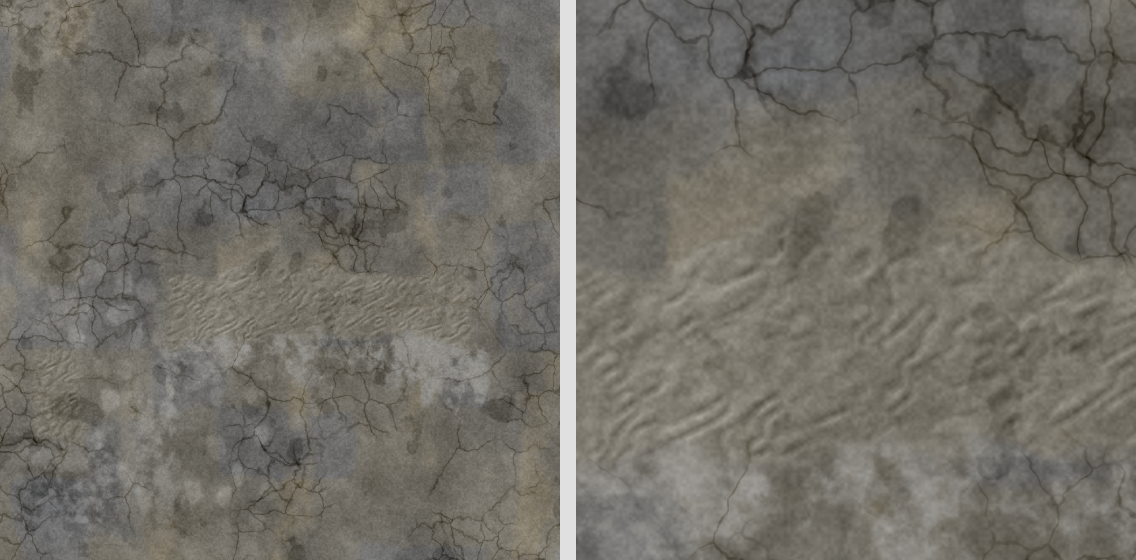
Left, the full canvas; right, a detail of the centre.
Reproduce this texture procedurally as a WebGL 2 fragment shader.

```glsl
#version 300 es
precision highp float;
// Weathered concrete wall: patched panels, rough render band, lime drips, stains and cracks.
uniform vec2 u_resolution;
out vec4 outColor;

vec2 hash2(vec2 p) {
    vec3 q = fract(p.xyx * vec3(0.1031, 0.1030, 0.0973));
    q += dot(q, q.yzx + 33.33);
    return fract((q.xx + q.yz) * q.zy);
}

float noise(vec2 p) {
    vec2 i = floor(p), f = fract(p);
    f = f * f * (3.0 - 2.0 * f);
    return mix(mix(hash2(i).x, hash2(i + vec2(1, 0)).x, f.x),
               mix(hash2(i + vec2(0, 1)).x, hash2(i + vec2(1, 1)).x, f.x), f.y);
}

float fbm(vec2 p) {
    float sum = 0.0, amp = 0.5;
    for (int i = 0; i < 5; i++) {
        sum += amp * noise(p);
        p = mat2(1.6, 1.2, -1.2, 1.6) * p + 7.3;
        amp *= 0.5;
    }
    return sum / 0.97;
}

// Value noise with tight transitions: soft-edged rectangular panels.
float panels(vec2 p) {
    vec2 i = floor(p), f = smoothstep(0.32, 0.68, fract(p));
    return mix(mix(hash2(i).y, hash2(i + vec2(1, 0)).y, f.x),
               mix(hash2(i + vec2(0, 1)).y, hash2(i + vec2(1, 1)).y, f.x), f.y);
}

// x: distance to nearest cell centre, y: distance to cell border, z: cell random.
vec3 cells(vec2 p) {
    vec2 base = floor(p), nearest = vec2(0), nearestId = vec2(0);
    float best = 9.0, border = 9.0;
    for (int k = 0; k < 9; k++) {
        vec2 id = base + vec2(k % 3 - 1, k / 3 - 1);
        vec2 d = id + 0.1 + 0.8 * hash2(id) - p;
        if (dot(d, d) < best) { best = dot(d, d); nearest = d; nearestId = id; }
    }
    for (int k = 0; k < 25; k++) {
        vec2 id = nearestId + vec2(k % 5 - 2, k / 5 - 2);
        vec2 d = id + 0.1 + 0.8 * hash2(id) - p;
        vec2 gap = d - nearest;
        if (dot(gap, gap) > 1e-4) border = min(border, dot(0.5 * (d + nearest), normalize(gap)));
    }
    return vec3(sqrt(best), border, hash2(nearestId + 5.0).x);
}

float box(vec2 p, vec2 lo, vec2 hi, float soft) {
    vec2 d = max(lo - p, p - hi);
    return 1.0 - smoothstep(-soft, soft, max(d.x, d.y));
}

// Trowelled relief made of short slanted ridges.
float relief(vec2 p) {
    p += 0.012 * vec2(noise(p * 24.0), noise(p * 24.0 + 9.0));
    vec2 q = mat2(0.85, -0.5, 0.5, 0.85) * p;
    float ridge = 1.0 - abs(2.0 * noise(q * vec2(58, 125)) - 1.0);
    return 0.6 * ridge + 0.6 * fbm(p * 75.0);
}

void main() {
    vec2 p = gl_FragCoord.xy / u_resolution.y;
    float pixel = 1.0 / u_resolution.y;
    vec2 wobble = vec2(fbm(p * 11.0), fbm(p * 11.0 + 40.0)) - 0.5;
    vec2 fine = vec2(fbm(p * 45.0), fbm(p * 45.0 + 20.0)) - 0.5;
    vec2 w = p + 0.06 * wobble + 0.016 * fine;
    float broad = fbm(p * 3.2 + 2.0), mottled = fbm(p * 15.0 + 11.0);
    float speckle = fbm(p * 85.0);

    // Base tone with warm brown and cool grey panels.
    float tone = 0.428 + 0.13 * (broad - 0.5) + 0.17 * (mottled - 0.5);
    float panel = panels((p + 0.035 * wobble) * vec2(8.2, 8.8) + vec2(0.3, 0.2));
    float cool = smoothstep(0.5, 0.78, panel);
    float upper = smoothstep(0.45, 0.56, p.y);
    tone += 0.035 * (panels(w * vec2(6, 9) + 31.0) - 0.5);
    float warmth = 0.052 + 0.07 * (broad - 0.5) - 0.04 * cool;

    // Rusty vertical streaks and broken tan blotches.
    float streak = noise(vec2(w.x * 17.0, p.y * 4.0) + 3.0);
    float rust = smoothstep(0.62, 0.82, streak) * smoothstep(0.35, 0.6, mottled);
    warmth += 0.04 * rust;
    tone += (0.045 * rust - 0.012 * cool) * (0.4 + 0.6 * upper);
    tone += 0.04 * (fbm(vec2(p.x * 48.0, p.y * 7.0)) - 0.5);

    // Rounded pale patches, strongest in the lower left.
    vec3 blob = cells((p + 0.05 * wobble) * vec2(24, 19));
    float blobZone = box(w, vec2(0.17, 0.08), vec2(0.5, 0.38), 0.08)
                   + box(w, vec2(0.15, 0.4), vec2(0.29, 0.53), 0.03) + 0.16;
    float blobMask = smoothstep(0.48, 0.25, blob.x) * step(0.45, blob.z);
    tone += 0.09 * blobMask * min(blobZone, 1.0) * (0.4 + 1.2 * mottled);

    // Dark grime with scratchy pale flecks.
    float grime = box(w, vec2(-0.1, 0.86), vec2(0.2, 1.1), 0.05)
                + box(w, vec2(0.03, 0.02), vec2(0.24, 0.25), 0.06)
                + 0.8 * box(w, vec2(0.39, 0.53), vec2(0.51, 0.66), 0.04)
                + 0.6 * box(w, vec2(0.0, 0.37), vec2(0.07, 0.53), 0.03);
    float grimeSpots = smoothstep(0.38, 0.65, 0.55 * mottled + 0.45 * speckle);
    tone += grime * mix(0.06, -0.11, grimeSpots);
    warmth -= 0.018 * min(grime, 1.0);

    // Exposed rough render, lit from the upper left.
    float rough = box(w, vec2(0.3, 0.395), vec2(0.83, 0.515), 0.008);
    rough = max(rough, box(w, vec2(0.065, 0.21), vec2(0.15, 0.37), 0.01));
    float slope = relief(p + vec2(0.0015, -0.0015)) - relief(p - vec2(0.0015, -0.0015));
    tone = mix(tone, 0.465 + 0.12 * (mottled - 0.5) - 0.20 * clamp(slope, -0.6, 0.6), 0.9 * rough);
    warmth = mix(warmth, 0.062, rough);

    // Lime wash under the render, running down in ragged drips.
    float drip = 0.05 + 0.11 * noise(vec2(w.x * 15.0, 2.0)) * noise(vec2(w.x * 46.0, 8.0));
    float lime = box(w, vec2(0.29, 0.385 - drip), vec2(0.87, 0.395), 0.012);
    lime += 0.7 * box(w, vec2(0.22, 0.09), vec2(0.32, 0.31), 0.035);
    lime += 0.7 * box(w, vec2(0.02, 0.165), vec2(0.15, 0.195), 0.012);
    lime += 0.55 * box(w, vec2(0.25, 0.885), vec2(0.62, 0.925), 0.03);
    lime += 0.6 * box(w, vec2(0.03, 0.4), vec2(0.15, 0.53), 0.03);
    lime *= smoothstep(0.38, 0.6, 0.6 * mottled + 0.4 * speckle + 0.08 * (streak - 0.5));
    tone = mix(tone, 0.585, 0.72 * min(lime, 1.0));
    warmth = mix(warmth, 0.028, min(lime, 1.0));

    // Peeled dark chips.
    float chips = smoothstep(0.68, 0.73, fbm(p * vec2(19, 15) + 60.0));
    tone -= 0.07 * chips;

    // Two scales of meandering cracks, broken up by noise.
    for (int i = 0; i < 2; i++) {
        float scale = i == 0 ? 9.0 : 21.0;
        float edge = cells((p + 0.075 * wobble + 0.02 * fine) * scale + 13.0).y / scale;
        float present = smoothstep(0.47, 0.62, fbm(p * 6.0 + float(i) * 17.0));
        present = max(present, box(w, vec2(0.56, 0.5), vec2(0.67, 0.66), 0.03));
        present = max(present, box(w, vec2(0.82, 0.45), vec2(0.94, 0.54), 0.02));
        float line = 1.0 - smoothstep(0.0003, 0.0012 + pixel, edge);
        float halo = 1.0 - smoothstep(0.0, 0.007, edge);
        tone -= present * (1.0 - 0.6 * rough) * (0.09 * line + 0.025 * halo);
        warmth += 0.012 * present * halo;
    }

    // Sandy grain.
    tone += 0.055 * (noise(p * 270.0) - 0.5) + 0.05 * (noise(p * 500.0) - 0.5) + 0.07 * (speckle - 0.5);
    outColor = vec4(clamp(tone + warmth * vec3(0.36, 0.06, -0.62), 0.0, 1.0), 1.0);
}
```
